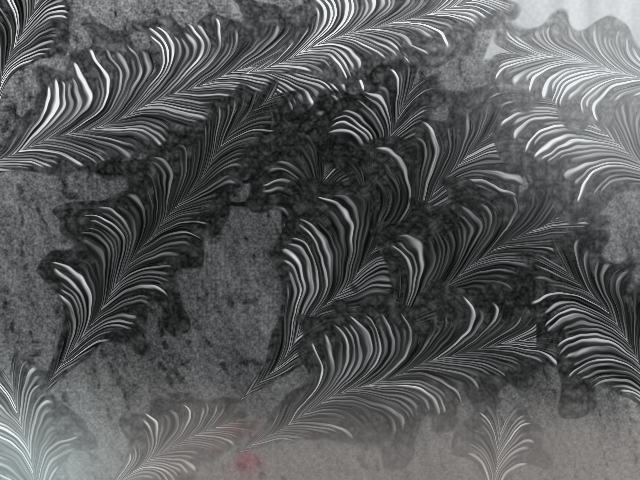
Reproduce this texture procedurally as a Shadertoy shader.

```glsl
#define BARB_GAP 0.0145
#define BARB_LEAN 1.35
#define FILAMENT_FREQ 85.0
#define GRAIN 0.15
#define GROUND_TONE 0.38
#define SHADOW_TONE 0.09
#define CENTER_LIGHT 0.8
#define EDGE_LIGHT 1.3

float hash(vec2 i) {
    return fract(sin(dot(i, vec2(127.1, 311.7))) * 43758.5);
}

float corner(vec2 i, vec2 f) {
    float angle = 6.2832 * hash(i);
    return dot(vec2(cos(angle), sin(angle)), f);
}

// Gradient noise, about -0.7 to 0.7
float noise(vec2 p) {
    vec2 i = floor(p), f = p - i, e = vec2(1, 0);
    vec2 u = f * f * (3.0 - 2.0 * f);
    return mix(mix(corner(i, f), corner(i + e, f - e), u.x),
               mix(corner(i + e.yx, f - e.yx), corner(i + 1.0, f - 1.0), u.x), u.y);
}

// Grainy ice film with slanted, broken drips
float iceFilm(vec2 p) {
    vec2 slant = vec2(p.x + 0.3 * p.y + 0.012 * noise(p * 30.0), p.y);
    float grain = noise(p * 210.0) + 0.8 * noise(p * 110.0) + 0.6 * noise(slant * vec2(70, 25));
    float streak = noise(slant * vec2(22, 3)) + 0.7 * noise(p * 5.0);
    float drip = 1.0 - smoothstep(0.0, 0.09, abs(noise(slant * vec2(15, 4) + 5.0)));
    drip *= smoothstep(-0.1, 0.3, noise(p * 55.0));
    return GROUND_TONE + 0.13 * streak + GRAIN * grain - 0.16 * drip;
}

// Feather of curved barbs around a bent spine, with a lumpy dark rim
void frond(inout float tone, vec2 p, vec4 spine, float bend, float width, float glow) {
    vec2 d = p - spine.xy, axis = spine.zw - spine.xy;
    float len = length(axis);
    axis /= len;
    float along = dot(d, axis), k = along / len;
    float across = dot(d, vec2(-axis.y, axis.x)) - 4.0 * bend * k * (1.0 - k);
    across += 0.02 * noise(p * 7.0 + spine.xy);
    float q = abs(across), r = q / width, side = sign(across);

    // Follow each barb back to where it leaves the spine
    float start = along - width * (BARB_LEAN * (1.0 - exp(-2.5 * r)) - 0.35 * r * r);
    start += 0.025 * noise(p * 11.0 + 3.0) + 0.005 * noise(p * 37.0);
    float t = start / len;
    float tuft = noise(vec2(start * 17.0, q * 5.0 + 9.0 * side));
    float reach = 1.2 * width * smoothstep(-0.04, 0.3, t) * sqrt(max(1.0 - t, 0.0));
    reach *= 1.0 + 0.6 * tuft;
    float strands = noise(vec2(start * FILAMENT_FREQ, q * 14.0 + 20.0 * side));
    strands += 0.7 * noise(vec2(start * FILAMENT_FREQ * 2.1, q * 25.0));

    // Rim
    float lumps = abs(noise(p * 36.0)) + 0.7 * abs(noise(p * 80.0));
    float rim = reach * (1.35 + 0.8 * noise(p * 17.0)) - q;
    float rimTone = SHADOW_TONE + 0.3 * lumps + 0.08 * noise(p * 170.0) + 0.07 * strands + 0.5 * glow;
    tone = mix(tone, rimTone, 0.9 * smoothstep(0.0, 0.014, rim));

    // Barbs
    float cell = start / (BARB_GAP * (0.5 + 4.0 * width));
    cell += 0.9 * noise(vec2(start * 30.0, q * 11.0 + 7.0 * side));
    float f = fract(cell);
    float rnd = hash(vec2(floor(cell), 3.0 * side + floor(spine.x * 50.0)));
    float gap = 0.05 + 0.35 * min(r, 1.0);
    float blade = smoothstep(gap, gap + 0.4, f) * (1.0 - smoothstep(0.78, 1.0, f));
    float lit = step(0.0, -across * axis.x);
    float shine = 0.2 + 0.22 * rnd * rnd + 0.13 * lit + glow + 0.22 * rnd * min(r, 1.0);
    shine *= 1.0 + 0.9 * tuft + 0.55 * strands;
    float barbTone = mix(SHADOW_TONE + 0.6 * glow, shine, blade * (0.45 + 0.5 * rnd) + 0.12);
    barbTone += 0.12 * strands + 0.1 * exp(-q / 0.005);
    float end = reach * (0.5 + 0.6 * rnd) - q - 0.4 * width * (f - 0.6) * (f - 0.6);
    tone = mix(tone, barbTone, smoothstep(0.0, 0.012, end));
}

void mainImage(out vec4 fragColor, in vec2 fragCoord) {
    vec2 p = fragCoord / iResolution.y;
    float tone = iceFilm(p);

    // Dark twigs frozen in the film
    for (int i = 0; i < 3; i++) {
        float n = float(i);
        vec2 d = p - vec2(0.62 - 0.04 * n, 0.68 - 0.053 * n);
        d.y += 0.02 * noise(vec2(p.x * 12.0, n)) + 0.008 * noise(p * 50.0);
        float twig = 1.0 - smoothstep(0.002, 0.007, abs(d.y));
        twig *= 1.0 - smoothstep(0.0, 0.02, abs(d.x) - 0.04 - 0.035 * n);
        tone = mix(tone, 0.05, 0.85 * twig);
    }

    // Bright pane in the upper right
    float pane = smoothstep(0.0, 0.008, p.x - 1.0 - 0.4 * (p.y - 0.87));
    pane *= smoothstep(0.0, 0.012, p.y - 0.865 + 0.02 * noise(p * 25.0));
    tone = mix(tone, 0.62 + 0.16 * noise(p * vec2(28, 4)) + 0.06 * noise(p * 120.0), pane);

    // Left and upper fronds
    frond(tone, p, vec4(0.0, 0.78, 0.1, 1.04), 0.02, 0.09, 0.0);
    frond(tone, p, vec4(-0.12, 0.61, 1.0, 0.98), 0.03, 0.13, 0.1);
    frond(tone, p, vec4(0.5, 0.84, 1.05, 1.0), 0.02, 0.09, 0.18);
    frond(tone, p, vec4(0.24, 0.46, 0.46, 0.58), 0.02, 0.05, 0.0);
    frond(tone, p, vec4(0.08, 0.15, 0.57, 0.8), 0.03, 0.11, 0.0);

    // Central and right fronds
    frond(tone, p, vec4(0.62, 0.38, 0.74, 0.76), 0.03, 0.1, 0.0);
    frond(tone, p, vec4(0.76, 0.5, 0.86, 0.82), 0.03, 0.09, 0.0);
    frond(tone, p, vec4(0.5, 0.16, 1.11, 0.8), 0.01, 0.15, 0.02);
    frond(tone, p, vec4(0.72, 0.22, 1.18, 0.56), 0.02, 0.13, 0.02);
    frond(tone, p, vec4(0.48, 0.05, 1.18, 0.31), 0.04, 0.12, 0.07);
    frond(tone, p, vec4(1.42, 0.08, 1.17, 0.45), -0.02, 0.12, 0.0);
    frond(tone, p, vec4(1.46, 0.54, 1.1, 0.82), -0.02, 0.13, 0.12);
    frond(tone, p, vec4(1.46, 0.79, 1.07, 0.89), -0.02, 0.1, 0.2);

    // Small fans along the bottom
    frond(tone, p, vec4(0.1, -0.12, 0.02, 0.2), 0.0, 0.11, 0.2);
    frond(tone, p, vec4(0.2, -0.05, 0.5, 0.13), 0.02, 0.07, 0.12);
    frond(tone, p, vec4(1.03, -0.07, 1.05, 0.11), 0.0, 0.08, 0.15);

    // Light from behind: dim center, haze below, glare in the upper right
    float haze = 1.0 - smoothstep(0.04, 0.27, p.y + 0.06 * noise(p * 6.0));
    float glare = 1.0 - smoothstep(0.05, 0.65, distance(p, vec2(1.36, 0.95)));
    float leftGlow = 1.0 - smoothstep(0.0, 0.35, distance(p, vec2(0.05, 0.0)));
    float rise = smoothstep(0.25, 0.65, length((p - vec2(0.68, 0.42)) * vec2(0.6, 1.0)));
    tone *= mix(CENTER_LIGHT, EDGE_LIGHT, rise);
    tone = mix(tone, 0.55 + 0.2 * leftGlow, 0.65 * haze);
    tone = mix(tone, 0.9, 0.5 * glare);
    tone = clamp(tone, 0.05, 0.95);

    // Faint tints: cool film, warm haze, cyan corner, red stain
    vec3 tint = mix(vec3(0.985, 1.0, 1.01), vec3(1.02, 0.995, 0.98), haze);
    tint = mix(tint, vec3(0.95, 1.02, 1.02), leftGlow);
    float stain = 1.0 - smoothstep(0.0, 0.08, distance(p, vec2(0.5, 0.06)));
    tint = mix(tint, vec3(1.12, 0.78, 0.82), stain * smoothstep(-0.3, 0.3, noise(p * 20.0)));
    fragColor = vec4(tone * tint, 1.0);
}
```
